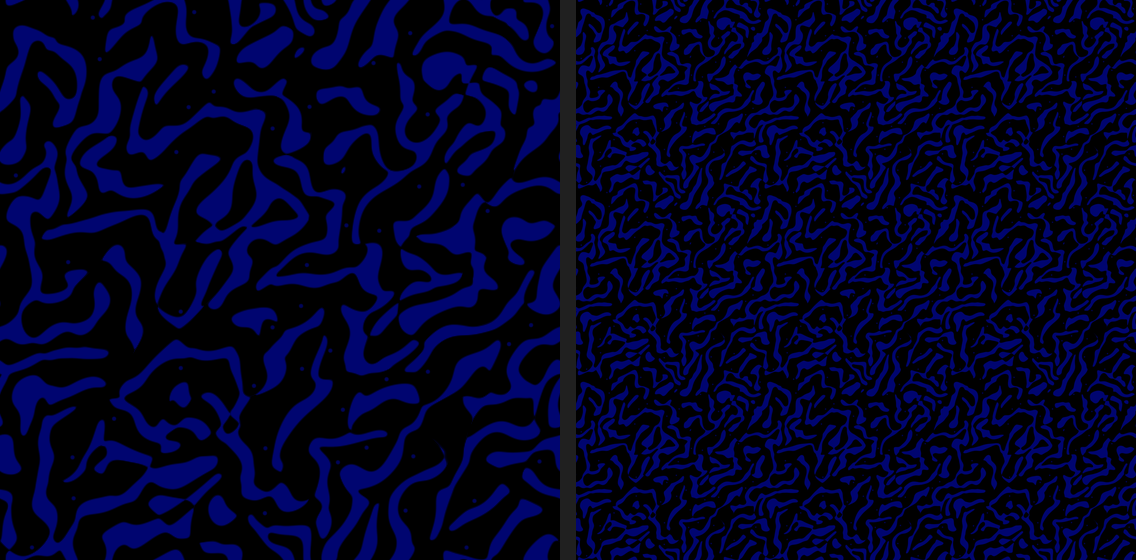
Left, the tile; right, the same tile 3 across and 3 down.
Write a three.js fragment shader that draws this pattern.

```glsl
// Winding blue bands on black with small dots in the wide gaps.
// Wave packets scattered on a wrapping grid are summed as complex waves;
// their normalised crest, cut at a constant width, gives the labyrinth.

varying vec2 vUv;

const float TAU = 6.2831853;
const float PACKET_CELLS = 11.0;
const float DOT_CELLS = 14.0;
const float BAND_WIDTH = 0.0225;
const float EDGE_SOFTNESS = 0.0021;
const vec3 BACKGROUND = vec3(0.0);
const vec3 BAND_BLUE = vec3(0.0, 0.02, 0.44);

// Three random values for a grid cell.
vec3 hash3(vec2 cell, float seed) {
  vec3 q = fract((cell.xyx + seed) * vec3(0.1031, 0.1030, 0.0973));
  q += dot(q, q.yxz + 33.33);
  return fract((q.xxy + q.yzz) * q.zyx);
}

// Smooth field from -3 to 3; whole wave numbers make it wrap.
float layeredSines(vec2 p, float seed) {
  return sin(TAU * dot(p, vec2(1.0, 2.0)) + seed)
       + sin(TAU * dot(p, vec2(3.0, -1.0)) + seed * 2.3)
       + sin(TAU * dot(p, vec2(-2.0, 3.0)) + seed * 3.7);
}

// Bands per canvas width near a point.
float bandFrequency(vec2 p) {
  return 16.0 + 2.2 * layeredSines(p, 4.1);
}

// Direction across the bands, as an angle.
float bandAngle(vec2 p) {
  return 0.9 * layeredSines(p.yx, 1.7);
}

vec2 warp(vec2 p, float amount) {
  vec2 fine = p * 3.0;
  return p + amount * vec2(layeredSines(fine, 2.9), layeredSines(fine.yx, 5.3));
}

// Positive inside the bands, negative in the gaps.
float bandField(vec2 point) {
  vec2 p = warp(point, 0.006);
  vec2 home = floor(p * PACKET_CELLS);
  vec2 wave = vec2(0.0);
  for (int j = -2; j <= 2; j++) {
    for (int i = -2; i <= 2; i++) {
      vec2 cell = home + vec2(float(i), float(j));
      vec3 rnd = hash3(mod(cell, PACKET_CELLS), 7.0);
      vec2 center = (cell + rnd.xy) / PACKET_CELLS;
      vec2 offset = p - center;
      float angle = bandAngle(center) + (rnd.x + rnd.y - 1.0) * 0.6;
      float along = dot(offset, vec2(cos(angle), sin(angle)));
      float phase = TAU * (bandFrequency(center) * along + rnd.z);
      float r2 = dot(offset, offset) * PACKET_CELLS * PACKET_CELLS;
      wave += exp(-2.2 * r2) * vec2(cos(phase), sin(phase));
    }
  }
  // The small constant rounds the band ends where the waves cancel.
  float crest = wave.x / sqrt(dot(wave, wave) + 0.04);
  return crest - cos(0.5 * TAU * bandFrequency(p) * BAND_WIDTH);
}

// Band coverage; dividing by the slope keeps all edges equally sharp.
float bandMask(vec2 p, float softness) {
  float stepSize = 0.0008;
  float field = bandField(p);
  vec2 slope = vec2(bandField(p + vec2(stepSize, 0.0)),
                    bandField(p + vec2(0.0, stepSize))) - field;
  float dist = field / max(length(slope) / stepSize, 8.0);
  return smoothstep(-softness, softness, dist);
}

// Small round dots, kept only where the gap is wide.
float dotMask(vec2 p, float radius, float softness) {
  vec2 cell = floor(p * DOT_CELLS);
  vec3 rnd = hash3(mod(cell, DOT_CELLS), 19.0);
  vec2 center = (cell + 0.12 + 0.76 * rnd.xy) / DOT_CELLS;
  float dist = length(p - center) - radius;
  if (dist > softness) return 0.0;
  float inGap = step(bandField(center), -1.1);
  return inGap * (1.0 - smoothstep(-softness, softness, dist));
}

void main() {
  float bands = bandMask(vUv, EDGE_SOFTNESS);
  float dots = 0.8 * dotMask(vUv, 0.0036, 0.0016);
  gl_FragColor = vec4(mix(BACKGROUND, BAND_BLUE, max(bands, dots)), 1.0);
}
```
